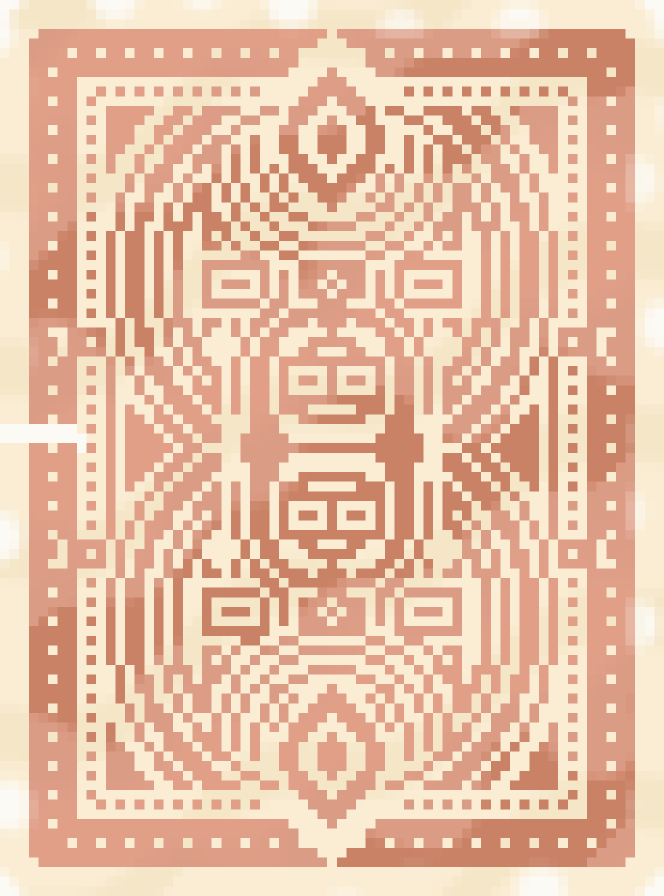
Write a Shadertoy shader that draws this pattern.

```glsl
const vec2 GRID = vec2(69.0, 93.0);
const vec2 FRAME = vec2(31.0, 43.0);
const vec2 PANEL = vec2(26.0, 38.0);
const vec2 FIELD = vec2(23.0, 35.0);
const vec2 LOBE_CENTER = vec2(0.0, 18.0);
const vec2 EYE_CENTER = vec2(10.0, 17.0);
const float FACE_Y = 6.5;
const float DROP_Y = 32.0;
const float KNOT_Y = 11.0;
const float BAND_PERIOD = 39.0;
const vec3 CREAM = vec3(0.98, 0.93, 0.83);
const vec3 SAND = vec3(0.96, 0.90, 0.78);
const vec3 CORAL = vec3(0.86, 0.61, 0.52);
const vec3 BROWN = vec3(0.79, 0.51, 0.40);
const vec3 WHITE = vec3(0.99, 0.98, 0.96);

float band(float d, float lo, float hi) { return step(lo, d) * step(d, hi); }

vec2 hash2(vec2 p) {
    return fract(sin(vec2(dot(p, vec2(127.1, 311.7)), dot(p, vec2(269.5, 183.3)))) * 4375.5);
}

// Distance to the nearest scattered point
float cellular(vec2 p) {
    float nearest = 2.0;
    for (int j = -1; j <= 1; j++)
    for (int i = -1; i <= 1; i++) {
        vec2 o = vec2(i, j);
        nearest = min(nearest, length(o + hash2(floor(p) + o) - fract(p)));
    }
    return nearest;
}

// Small mask with framed eyes and mouth
float mask(vec2 a) {
    if (a.y > 11.0) return step(a.x, a.y - 12.0) * step(a.y, 13.0);
    float width = a.y > 10.0 ? 2.0 : (a.y > 9.0 || a.y < 4.0 ? 3.0 : 5.0);
    float solid = step(a.x, width) * step(3.0, a.y);
    float eye = band(a.x, 1.0, 4.0) * band(a.y, 6.0, 8.0);
    eye *= 1.0 - band(a.x, 2.0, 3.0) * band(a.y, 7.0, 7.0);
    float brow = step(a.x, 1.0) * band(a.y, 10.0, 10.0);
    float mouth = step(a.x, 2.0) * band(a.y, 4.0, 4.0);
    return solid * (1.0 - max(eye, max(brow, mouth)));
}

// Outer frame with square studs
float frame(vec2 a) {
    if (a.y > PANEL.y && a.x <= FRAME.y - a.y) return 0.0;
    float studs = band(a.x, 29.0, 29.0) * step(mod(a.y, 3.0), 0.5) * step(a.y, 39.0);
    studs = max(studs, band(a.y, 41.0, 41.0) * step(mod(a.x, 3.0), 0.5) * step(a.x, 27.0));
    float clasp = band(a.x, 28.0, 28.0) * step(abs(a.y - KNOT_Y), 1.0);
    return 1.0 - max(studs, clasp);
}

// Beaded border with square knots
float beads(vec2 a) {
    float knot = max(abs(a.x - 25.0), abs(a.y - KNOT_Y));
    if (knot <= 1.0) return knot;
    float side = band(a.x, 25.0, 25.0) * step(mod(a.y, 2.0), 0.5) * step(a.y, 36.0);
    float top = band(a.y, 37.0, 37.0) * step(mod(a.x, 2.0), 0.5) * band(a.x, 8.0, 24.0);
    return max(side, top);
}

// Pair of masks inside a capsule
float capsule(vec2 a, float cap) {
    if (a.y < 0.5) return step(a.x, 9.0);
    if (a.y < 1.5 && a.x > 5.5) return step(a.x, 9.0);
    if (cap > 8.6) return band(cap, 9.4, 10.5) * step(4.0, a.y);
    if (length(a - vec2(0.0, FACE_Y)) > 6.9) return 1.0;
    return mask(a);
}

// Fan of rays around a boxed eye
float fan(vec2 a, float lobe) {
    vec2 q = a - EYE_CENTER;
    float box = max(abs(q.x) - 1.0, abs(q.y));
    if (box < 3.5) return max(step(box, 0.5), band(box, 2.0, 2.0));
    if (lobe > 14.6) return step(15.6, lobe);
    return step(0.0, cos(atan(q.y, q.x) * 12.0));
}

float ink(vec2 cell) {
    vec2 a = abs(cell);
    if (a.x > FRAME.x || a.y > FRAME.y || a.x + a.y > 73.0) return 0.0;
    vec2 d = vec2(a.x * 1.25, abs(a.y - DROP_Y));
    float drop = mix(d.x + d.y, length(d), 0.4);
    if (drop < 9.0) return max(step(drop, 2.3), band(drop, 4.6, 7.4));
    if (a.x > PANEL.x || a.y > PANEL.y) return frame(a);
    if (a.x > FIELD.x || a.y > FIELD.y) return beads(a);

    float cap = length(vec2(a.x, max(a.y - FACE_Y, 0.0)));
    if (cap < 11.3 && a.y < 16.0) return capsule(a, cap);
    float k = abs(a.y - EYE_CENTER.y);
    if (a.x < 6.5 && k < 1.5)
        return max(step(abs(a.x - k), 0.5), max(band(a.x, 2.0, 3.0), band(a.x, 5.0, 5.0)));

    float lobe = length(a - LOBE_CENTER);
    float halo = length(a - vec2(0.0, 31.0));
    if (lobe < 17.0) {
        if (halo < 14.5) return step(mod(halo + 0.5, 2.0), 1.0);
        return fan(a, lobe);
    }
    // Lobe rings, corner wedges and side triangles
    float rings = band(lobe, 17.6, 18.6) + band(lobe, 19.7, 21.5) + band(lobe, 22.5, 23.5);
    float wedge = step(25.2, lobe) * step(26.0, a.y);
    float side = band(a.x, 23.0, 23.0) * step(a.y, 9.0);
    float triangle = band(a.x, 17.0, 21.0) * step(a.y, a.x - 17.0);
    return max(max(rings, wedge), max(side, triangle));
}

vec3 cardColor(vec2 c) {
    // Slanted washes of pigment
    float t = c.y - 0.5 * c.x;
    float wash = cos((t - 29.0) * 6.2832 / BAND_PERIOD);
    wash += 0.35 * sin(c.x * 0.31 + c.y * 0.13) + 0.25 * sin(c.y * 0.47 - c.x * 0.19);
    wash += 1.1 * exp(-dot(c, c) / 130.0);
    vec3 pigment = mix(CORAL * 1.025, CORAL, smoothstep(-0.8, 0.0, wash));
    pigment = mix(pigment, BROWN, smoothstep(0.45, 0.65, wash));
    vec3 paper = mix(CREAM, SAND, smoothstep(0.3, 0.9, sin(t * 0.33 + sin(c.x * 0.2))));
    vec3 color = mix(paper, pigment, ink(c));

    // Worn rim, corners and a left tear
    vec2 rim = abs(c) - FRAME;
    float wear = smoothstep(0.3, 0.12, cellular(c * 0.085 + 4.0)) * smoothstep(-1.0, 2.0, max(rim.x, rim.y));
    wear = max(wear, smoothstep(3.2, 5.2, rim.x + rim.y));
    float tear = step(abs(c.y - 1.8 + max(c.x + 28.0, 0.0) * 0.6), 1.0) * step(c.x, -26.0);
    return mix(color, WHITE, max(wear, tear));
}

void mainImage(out vec4 fragColor, in vec2 fragCoord) {
    // Four samples soften the cell edges
    vec3 sum = vec3(0.0);
    for (int i = 0; i < 4; i++) {
        vec2 offset = vec2(i % 2, i / 2) * 0.5 - 0.25;
        vec2 cell = floor((fragCoord + offset) / iResolution.xy * GRID);
        sum += cardColor(cell - floor(GRID * 0.5));
    }
    fragColor = vec4(sum * 0.25, 1.0);
}
```
